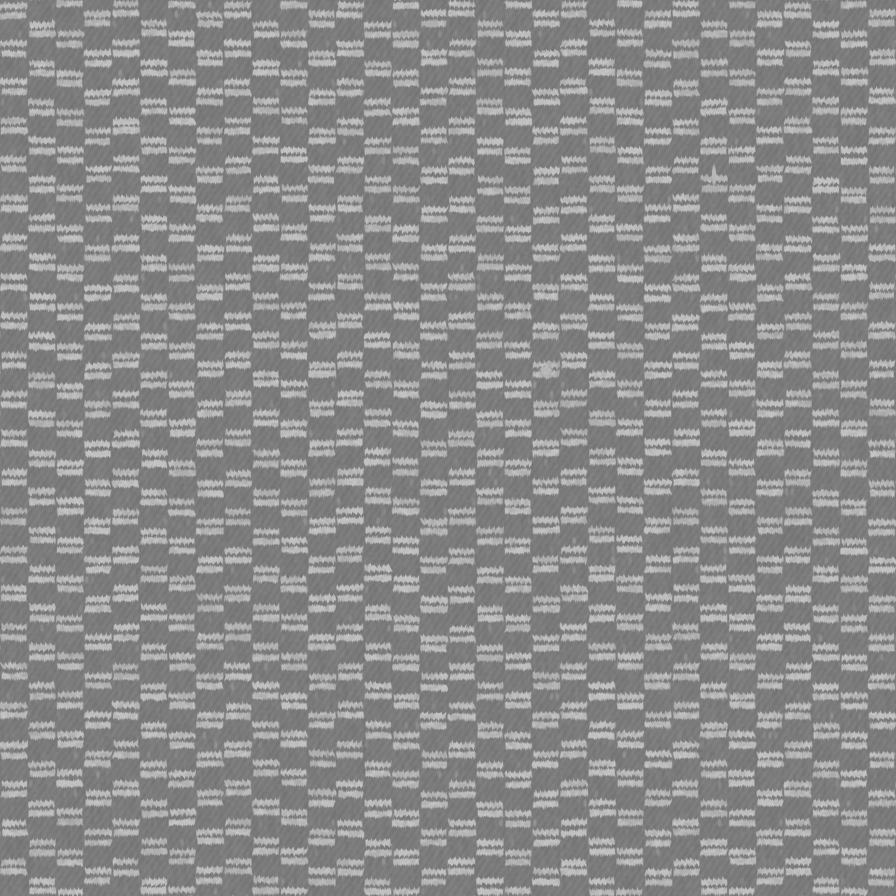
Give the GLSL for this texture, as a three.js fragment shader.

```glsl
// Grey woven fabric: staggered columns of paired, beaded light threads around dark squares.
varying vec2 vUv;

#define COLUMNS 32.0
#define ROWS 23.0
#define BEADS 6.0
#define LINE_HALF 0.30
#define EDGE_SOFT 0.15
#define WAVE 0.09
#define WEAR 0.17
#define TWILL 0.012
#define BASE_COLOR vec3(0.482)
#define THREAD_COLOR vec3(0.755)

const float TAU = 6.2831853;

float hash(vec2 p) {
  vec3 q = fract(vec3(p.xyx) * 0.1031);
  q += dot(q, q.yzx + 33.33);
  return fract((q.x + q.y) * q.z);
}

float noise(vec2 p) {
  vec2 i = floor(p), f = fract(p);
  f = f * f * (3.0 - 2.0 * f);
  return mix(mix(hash(i), hash(i + vec2(1.0, 0.0)), f.x),
             mix(hash(i + vec2(0.0, 1.0)), hash(i + 1.0), f.x), f.y);
}

// First quarter of the repeat taken by the pair: 0, 2, 3, 1 across four columns.
float pairStart(float column) {
  float k = mod(column, 4.0);
  return k < 2.0 ? 2.0 * k : 7.0 - 2.0 * k;
}

// Coverage of one thread of a pair; y is in quarter repeats.
float thread(float x, float y, float which) {
  float column = floor(x);
  float shifted = y - pairStart(column) - which + 1.5;
  float row = floor(shifted / 4.0);
  float d = mod(shifted, 4.0) - 2.0;
  vec2 id = vec2(column + 7.0, row * 2.0 + which + 11.0);
  float chance = hash(id);

  // Beaded wave, uneven thickness and a small vertical slip.
  float bead = sin(x * BEADS * TAU + chance * TAU);
  float rough = noise(vec2(x * 9.0, y * 3.0)) - 0.5;
  d += WAVE * bead * (1.0 - 0.6 * which) + 0.14 * (chance - 0.5) + 0.12 * rough;
  float halfWidth = LINE_HALF + 0.03 * which
    + WEAR * (noise(vec2(x * 7.0 + 31.0, y * 1.5)) - 0.5)
    + 0.04 * sin(x * BEADS * TAU * 2.0 + chance * 9.0);
  float body = 1.0 - smoothstep(halfWidth - EDGE_SOFT, halfWidth + EDGE_SOFT, abs(d));

  // Soft ends at the column borders.
  float u = fract(x);
  float ends = smoothstep(0.0, 0.07, u) * smoothstep(0.0, 0.07, 1.0 - u);
  return body * ends * (0.84 + 0.16 * hash(id + 53.0));
}

// Sparse short vertical fibres.
float flecks(vec2 p) {
  vec2 grid = p * vec2(COLUMNS * 5.0, ROWS * 4.0);
  vec2 id = floor(grid), f = fract(grid) - 0.5;
  float shape = 1.0 - smoothstep(0.15, 0.5, length(f * vec2(1.0, 0.9)));
  return shape * step(0.955, hash(id + 5.0)) * hash(id + 91.0);
}

// Rare thick knots where a thread has pulled loose.
float knots(vec2 p) {
  vec2 grid = p * vec2(COLUMNS, ROWS);
  vec2 id = floor(grid), f = fract(grid) - 0.5;
  float chance = hash(id + 217.0);
  vec2 size = chance > 0.996 ? vec2(0.09, 0.30) : vec2(0.26, 0.12);
  return step(0.992, chance) * (1.0 - smoothstep(0.6, 1.1, length(f / size)));
}

void main() {
  vec2 p = vec2(vUv.x, 1.0 - vUv.y);

  // Slight drift of columns and rows.
  float x = p.x * COLUMNS + 0.10 * (noise(p * vec2(40.0, 130.0)) - 0.5);
  float y = p.y * ROWS * 4.0 + 0.28 * (noise(p * vec2(12.0, 9.0)) - 0.5);

  // Dark ground: diagonal twill, grain and upright fibres.
  float grain = noise(p * 340.0) - 0.5;
  float fibre = noise(p * vec2(300.0, 70.0)) - 0.5;
  float twill = sin(TAU * (p.x * 128.0 + p.y * 88.0));
  vec3 color = BASE_COLOR + TWILL * twill + 0.025 * grain + 0.03 * fibre;

  // Light threads, with worn patches and mottled brightness.
  float cover = max(thread(x, y, 0.0), thread(x, y, 1.0));
  cover *= 0.80 + 0.38 * noise(p * vec2(230.0, 260.0));
  cover *= 0.88 + 0.20 * noise(p * 24.0 + 13.0);
  cover = max(cover, 0.32 * flecks(p));
  cover = max(cover, 0.85 * knots(p));

  color = mix(color, THREAD_COLOR + 0.03 * grain, clamp(cover, 0.0, 1.0));
  gl_FragColor = vec4(color, 1.0);
}
```
